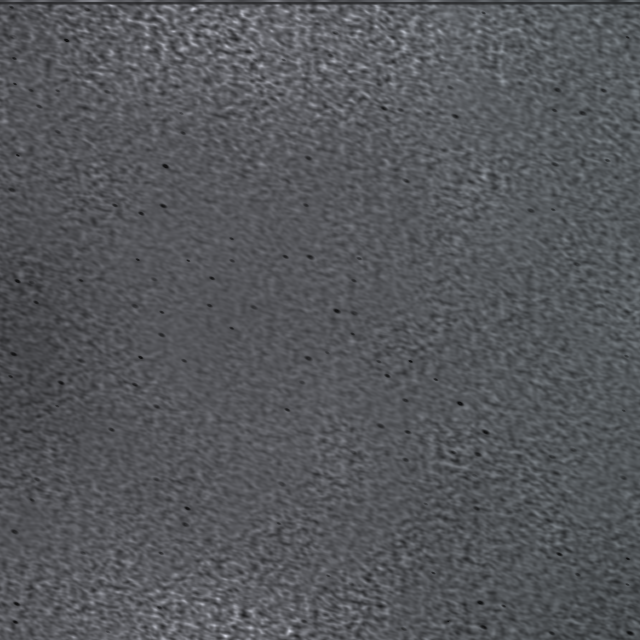
Write a three.js fragment shader that draws this texture.

```glsl
// Dark grey, finely pebbled metal sheet with soft sheen and scattered small pits.
varying vec2 vUv;

#define BASE_TONE 0.336
#define TINT vec3(0.99, 1.0, 1.05)
#define GRAIN_SCALE vec2(72.0, 118.0)
#define GRAIN_SLANT 0.22
#define GRAIN_CONTRAST 0.18
#define SHEEN_CONTRAST 0.17
#define SHEEN_LIGHT 0.06
#define PIT_CELLS 26.0
#define PIT_CHANCE 0.30
#define PIT_DEPTH 0.24
#define EDGE_HEIGHT 0.995

// Two hashed values from 0 to 1.
vec2 hash2(vec2 p) {
  vec3 q = fract(p.xyx * vec3(0.1031, 0.1030, 0.0973));
  q += dot(q, q.yzx + 33.33);
  return fract((q.xx + q.yz) * q.zy);
}

float slope(vec2 cell, vec2 offset) {
  return dot(hash2(cell) * 2.0 - 1.0, offset);
}

// Gradient noise centred on zero.
float noise(vec2 p) {
  vec2 i = floor(p);
  vec2 f = fract(p);
  vec2 s = f * f * f * (f * (f * 6.0 - 15.0) + 10.0);
  vec2 e = vec2(1.0, 0.0);
  float low = mix(slope(i, f), slope(i + e, f - e), s.x);
  float high = mix(slope(i + e.yx, f - e.yx), slope(i + 1.0, f - 1.0), s.x);
  return mix(low, high, s.y);
}

// Soft elliptical patch, 1 at its centre.
float patchAt(vec2 p, vec2 centre, vec2 radius) {
  vec2 d = (p - centre) / radius;
  return exp(-dot(d, d));
}

// Pebbled relief, flattened along a slightly falling slant.
float grain(vec2 p) {
  vec2 q = vec2(p.x, p.y + GRAIN_SLANT * p.x);
  q += 0.004 * vec2(noise(p * 25.0), noise(p * 25.0 + 40.0));
  q *= GRAIN_SCALE;
  return noise(q + 7.0) + 0.65 * noise(q * 1.55 + 91.0);
}

// Sparse slanted pits, at most one in each cell.
float pits(vec2 p, float chance) {
  vec2 q = p * PIT_CELLS;
  vec2 cell = floor(q);
  vec2 place = hash2(cell + 17.0);
  vec2 kind = hash2(cell + 151.0);
  vec2 d = (q - cell - mix(vec2(0.25), vec2(0.75), place)) / PIT_CELLS;
  d.y += 0.3 * d.x;
  d.x *= 0.6;
  float radius = mix(0.002, 0.0042, kind.y);
  float spot = 1.0 - smoothstep(0.25 * radius, 1.25 * radius, length(d));
  return spot * step(kind.x, chance) * mix(0.45, 1.0, place.x);
}

void main() {
  vec2 p = vUv;

  // Broad lighting: sheen above and below, shade at the sides.
  float sheen = patchAt(p, vec2(0.43, 0.98), vec2(0.36, 0.16))
              + patchAt(p, vec2(0.34, 0.0), vec2(0.22, 0.12));
  float haze = patchAt(p, vec2(0.85, 0.75), vec2(0.35, 0.3));
  float shade = patchAt(p, vec2(0.0, 0.46), vec2(0.14, 0.22))
              + 0.6 * patchAt(p, vec2(0.0, 1.0), vec2(0.15, 0.12))
              + 0.5 * patchAt(p, vec2(0.95, 0.02), vec2(0.3, 0.2));
  float calm = patchAt(p, vec2(0.35, 0.55), vec2(0.22, 0.3));
  float cloud = noise(p * 5.0 + 3.0) + 0.5 * noise(p * 13.0 + 60.0);
  float tone = BASE_TONE + SHEEN_LIGHT * sheen + 0.015 * haze
             - 0.06 * shade + 0.025 * cloud;

  // Grain grows stronger and sparkles in the sheen.
  float relief = grain(p);
  float unevenness = 1.0 + 0.8 * noise(p * 9.0 + 20.0);
  float contrast = GRAIN_CONTRAST * (1.0 - 0.45 * calm) + SHEEN_CONTRAST * sheen;
  float glint = max(relief, 0.0);
  tone += contrast * unevenness * relief + 0.3 * sheen * glint * glint;

  // Pits gather in the calmer middle and fade out to the right.
  float crowd = 0.35 + 0.65 * patchAt(p, vec2(0.35, 0.36), vec2(0.38, 0.28));
  tone -= PIT_DEPTH * pits(p, PIT_CHANCE * crowd);

  // Dark seam and broken light rim along the top edge.
  float seam = 1.0 - smoothstep(0.001, 0.003, abs(p.y - EDGE_HEIGHT));
  float rim = smoothstep(EDGE_HEIGHT, EDGE_HEIGHT + 0.003, p.y);
  tone = mix(tone, 0.36 + 0.3 * noise(vec2(p.x * 38.0, 4.5)), rim);
  tone = mix(tone, 0.15, 0.8 * seam);

  vec3 tint = mix(TINT, TINT * vec3(0.97, 1.01, 1.0), smoothstep(0.4, 1.0, p.x));
  gl_FragColor = vec4(clamp(max(tone, 0.07) * tint, 0.0, 1.0), 1.0);
}
```
